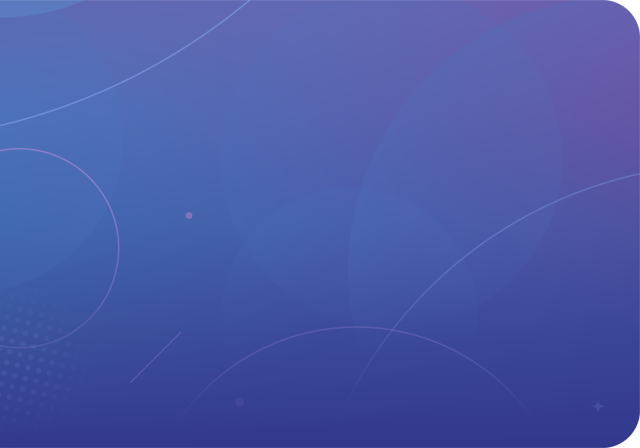
A WebGL 2 fragment shader for this background:

```glsl
#version 300 es
precision highp float;
// Blue-violet gradient card with faint discs, thin arcs, halftone dots and a sparkle.

uniform vec2 u_resolution;
out vec4 outColor;

// Lengths are fractions of the canvas height
const float CORNER_RADIUS = 0.084;
const float LINE_HALF_WIDTH = 0.0016;
const float DISC_FADE = 0.20;
const float HALFTONE_STEP = 0.0245;
const float HALFTONE_TILT = 0.25;
const vec2 HALFTONE_CENTER = vec2(0.03, 0.20);

const vec3 PAGE_WHITE = vec3(1.0);
const vec3 INDIGO = vec3(0.20, 0.22, 0.55);
const vec3 DISC_BLUE = vec3(0.30, 0.45, 0.74);
const vec3 SKY_BLUE = vec3(0.36, 0.50, 0.76);
const vec3 LINE_BLUE = vec3(0.48, 0.59, 0.88);
const vec3 LINE_VIOLET = vec3(0.60, 0.51, 0.82);
const vec3 DOT_MAUVE = vec3(0.55, 0.46, 0.75);

float pixelSize;

// Antialiased coverage of a signed distance
float fill(float d) {
    return 1.0 - smoothstep(-0.75 * pixelSize, 0.75 * pixelSize, d);
}

float circle(vec2 p, vec2 center, float radius) {
    return length(p - center) - radius;
}

float ring(vec2 p, vec2 center, float radius) {
    return fill(abs(circle(p, center, radius)) - LINE_HALF_WIDTH);
}

float segment(vec2 p, vec2 a, vec2 b) {
    vec2 ab = b - a;
    float t = clamp(dot(p - a, ab) / dot(ab, ab), 0.0, 1.0);
    return length(p - a - ab * t);
}

// Disc that is strongest at its rim and dissolves toward its center
float rimDisc(vec2 p, vec2 center, float radius) {
    float d = circle(p, center, radius);
    return fill(d) * exp(min(d, 0.0) / DISC_FADE);
}

// Vertical gradient rising from indigo through four evenly spaced stops
vec3 column(float y, vec3 low, vec3 middle, vec3 high, vec3 top) {
    float t = clamp(y, 0.0, 1.0) * 4.0;
    vec3 color = mix(INDIGO, low, clamp(t, 0.0, 1.0));
    color = mix(color, middle, clamp(t - 1.0, 0.0, 1.0));
    color = mix(color, high, clamp(t - 2.0, 0.0, 1.0));
    return mix(color, top, clamp(t - 3.0, 0.0, 1.0));
}

vec3 background(vec2 uv) {
    vec3 left = column(uv.y, vec3(0.23, 0.32, 0.61), vec3(0.25, 0.41, 0.69),
                       vec3(0.30, 0.45, 0.73), vec3(0.37, 0.41, 0.70));
    vec3 center = column(uv.y, vec3(0.23, 0.29, 0.60), vec3(0.28, 0.37, 0.67),
                         vec3(0.34, 0.39, 0.69), vec3(0.39, 0.41, 0.70));
    vec3 right = column(uv.y, vec3(0.23, 0.27, 0.59), vec3(0.31, 0.32, 0.63),
                        vec3(0.40, 0.33, 0.64), vec3(0.43, 0.36, 0.67));
    vec3 color = mix(left, center, clamp(uv.x * 2.0, 0.0, 1.0));
    return mix(color, right, clamp(uv.x * 2.0 - 1.0, 0.0, 1.0));
}

float halftone(vec2 p) {
    float c = cos(HALFTONE_TILT), s = sin(HALFTONE_TILT);
    vec2 cell = mat2(c, s, -s, c) * (p - HALFTONE_CENTER) / HALFTONE_STEP;
    float dotDistance = (length(fract(cell) - 0.5) - 0.24) * HALFTONE_STEP;
    return fill(dotDistance) * (1.0 - smoothstep(0.03, 0.20, length(p - HALFTONE_CENTER)));
}

// Four-pointed star with concave sides
float sparkle(vec2 p, float radius) {
    vec2 q = sqrt(abs(p) / radius);
    return (q.x + q.y - 1.0) * radius * 0.6;
}

void main() {
    pixelSize = 1.0 / u_resolution.y;
    vec2 p = gl_FragCoord.xy * pixelSize;
    vec2 size = vec2(u_resolution.x * pixelSize, 1.0);
    vec3 color = background(p / size);

    // Translucent discs, fading into the indigo base
    float lift = smoothstep(0.15, 0.55, p.y);
    color = mix(color, DISC_BLUE, 0.28 * lift * rimDisc(p, vec2(1.390, 0.396), 0.613));
    color = mix(color, DISC_BLUE, 0.16 * lift * rimDisc(p, vec2(0.874, 0.647), 0.381));
    color = mix(color, DISC_BLUE, 0.14 * lift * rimDisc(p, vec2(0.781, 0.294), 0.286));
    color = mix(color, DISC_BLUE, 0.25 * lift * rimDisc(p, vec2(-0.074, 0.693), 0.349));
    color = mix(color, SKY_BLUE, 0.75 * fill(circle(p, vec2(0.0, 1.446), 0.485)));

    // Thin arcs and a short diagonal stroke
    color = mix(color, LINE_BLUE, 0.80 * ring(p, vec2(-0.318, 2.046), 1.364));
    color = mix(color, LINE_VIOLET, mix(0.25, 0.85, smoothstep(0.22, 0.67, p.y)) * ring(p, vec2(0.043, 0.446), 0.222));
    color = mix(color, LINE_VIOLET, 0.32 * smoothstep(0.03, 0.27, p.y) * ring(p, vec2(0.796, -0.210), 0.480));
    color = mix(color, LINE_BLUE, 0.45 * smoothstep(0.03, 0.50, p.y) * ring(p, vec2(1.632, -0.323), 0.957));
    float stroke = segment(p, vec2(0.292, 0.147), vec2(0.403, 0.258)) - 0.0012;
    color = mix(color, LINE_VIOLET, 0.35 * fill(stroke));

    // Small accents
    color = mix(color, LINE_BLUE, 0.13 * halftone(p));
    color = mix(color, DOT_MAUVE, 0.85 * fill(circle(p, vec2(0.422, 0.519), 0.0075)));
    color = mix(color, DOT_MAUVE, 0.14 * fill(circle(p, vec2(0.535, 0.102), 0.010)));
    color = mix(color, LINE_BLUE, 0.18 * fill(sparkle(p - vec2(1.335, 0.093), 0.018)));

    // Rounded corners on the right side only
    vec2 corner = vec2(p.x - size.x, abs(p.y - 0.5) - 0.5) + CORNER_RADIUS;
    float card = length(max(corner, 0.0)) - CORNER_RADIUS;
    outColor = vec4(mix(PAGE_WHITE, color, fill(card)), 1.0);
}
```
